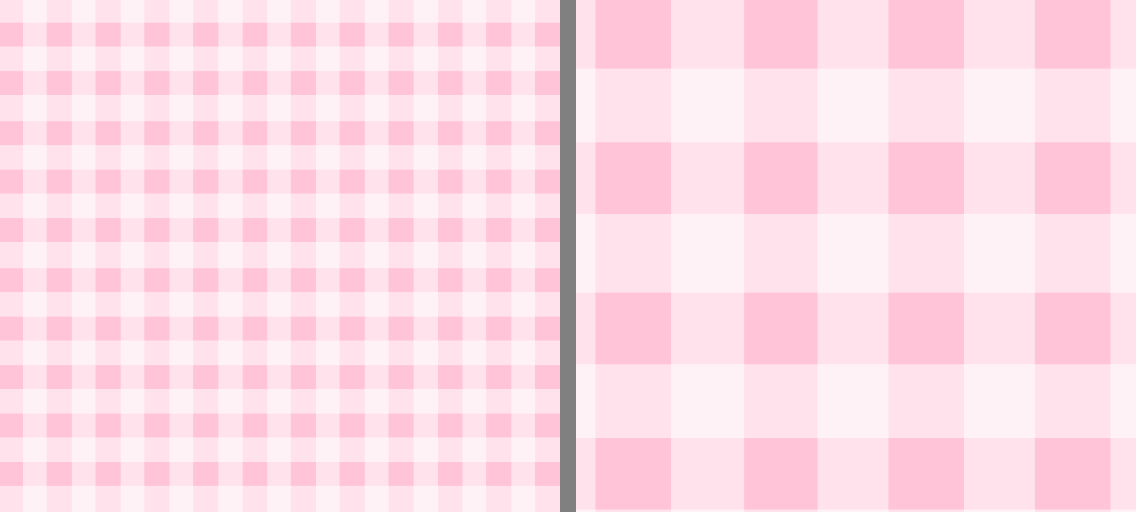
Left: the whole. Right: its middle third, enlarged.
This pattern is drawn by a Shadertoy shader. Its source:

```glsl
const int COLUMN_COUNT = 12;
const int ROW_COUNT = 10;

const vec3 PALE = vec3(1.0, 0.949, 0.963);
const vec3 BLUSH = vec3(1.0, 0.888, 0.925);
const vec3 ROSE = vec3(1.0, 0.768, 0.842);

// Antialiased coverage of the interval from start to end
float band(float p, float start, float end, float pixel) {
    return clamp((p - start) / pixel + 0.5, 0.0, 1.0)
         * clamp((end - p) / pixel + 0.5, 0.0, 1.0);
}

// Vertical stripes; later ones narrow slightly every fourth repeat
float columns(float x, float first, float period, float width, float pixel) {
    float cover = 0.0;
    for (int i = 0; i < COLUMN_COUNT; i++) {
        float start = first + float(i) * period;
        float trim = (i > 1 && i % 4 == 1) ? 0.0013 : 0.0;
        cover = max(cover, band(x, start + trim, start + width, pixel));
    }
    return cover;
}

// Horizontal stripes; a wider gap comes before every third repeat
float rows(float y, float first, float period, float width, float slack, float pixel) {
    float cover = 0.0;
    for (int i = 0; i < ROW_COUNT; i++) {
        float wideGaps = min(float((i + 1) / 3), 2.0);
        float start = first + float(i) * period + wideGaps * slack;
        cover = max(cover, band(y, start, start + width, pixel));
    }
    return cover;
}

// Crossing stripes: none, one or both
vec3 gingham(float across, float down) {
    vec3 single = mix(PALE, BLUSH, across);
    vec3 crossed = mix(BLUSH, ROSE, across);
    return mix(single, crossed, down);
}

void mainImage(out vec4 fragColor, in vec2 fragCoord) {
    vec2 uv = fragCoord / iResolution.xy;
    vec2 pixel = 1.0 / iResolution.xy;

    float across = columns(uv.x, -0.0039, 0.0872, 0.045, pixel.x);
    float down = rows(1.0 - uv.y, 0.0443, 0.0946, 0.0466, 0.0033, pixel.y);

    fragColor = vec4(gingham(across, down), 1.0);
}
```
